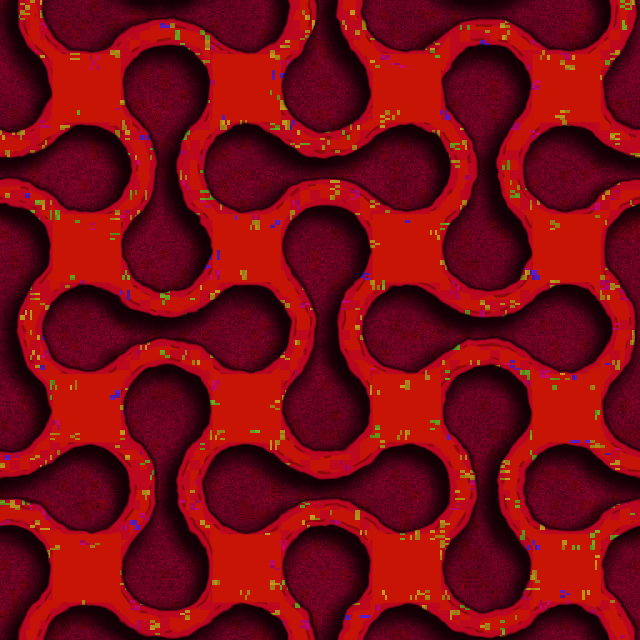
Write a WebGL 2 fragment shader that draws this pattern.

```glsl
#version 300 es
precision highp float;
// Red interlaced lattice with dumbbell cut-outs over grainy wine ground, speckled with blocky colour faults.
uniform vec2 u_resolution;
out vec4 fragColor;

float hash(vec2 p) {
  vec3 q = fract(p.xyx * vec3(0.1031, 0.1030, 0.0973));
  q += dot(q, q.yzx + 33.33);
  return fract((q.x + q.y) * q.z);
}

// Value noise that wraps after n steps across the canvas
float wrapNoise(vec2 uv, float n) {
  vec2 p = uv * n, i = floor(p), f = p - i;
  f = f * f * (3.0 - 2.0 * f);
  vec2 a = mod(i, n), b = mod(i + 1.0, n);
  return mix(mix(hash(a), hash(vec2(b.x, a.y)), f.x),
             mix(hash(vec2(a.x, b.y)), hash(b), f.x), f.y);
}

// Lattice coordinates: four cells each way
vec2 cellSpace(vec2 uv) { return uv * 4.0 + vec2(-0.042, 0.052); }

// Signed distance in cell units: negative in the holes, positive on the lattice
float lattice(vec2 uv) {
  vec2 p = cellSpace(uv);
  vec2 id = floor(p + 0.5);
  vec2 q = abs(p - id);
  if (mod(id.x + id.y, 2.0) > 0.5) q = q.yx;   // alternate cells turn by a quarter
  float joined = length(q - vec2(0.0, 0.5));
  float across = length(q - vec2(0.5, 0.0));
  float lobes = min(joined, across) - 0.272;
  float neck = min(0.435 - across, across - 0.272);
  return q.x + q.y < 0.5 ? neck : lobes;
}

void main() {
  vec2 uv = gl_FragCoord.xy / u_resolution;
  float pixel = 4.0 / min(u_resolution.x, u_resolution.y);
  float wobble = (wrapNoise(uv, 48.0) - 0.5) * 0.022 + (wrapNoise(uv + 0.5, 112.0) - 0.5) * 0.010;
  float d = lattice(uv) + wobble;

  // Square compression blocks
  vec2 block = mod(floor(uv * 64.0), 64.0);
  float blockRnd = hash(block + 7.0);
  float blockDist = lattice((block + 0.5) / 64.0);

  // Sunken ground: fine grain, shadow falling from the upper right
  float grain = hash(floor(uv * 512.0) + 3.0);
  vec3 ground = vec3(0.41, 0.005, 0.125) * (0.74 + 0.5 * grain);
  ground.b *= blockRnd < 0.15 ? 0.65 : 1.0;
  ground *= 0.92 + 0.16 * wrapNoise(uv, 24.0);
  float castDist = lattice(uv + vec2(0.012, 0.013)) + wobble;
  float shade = smoothstep(-0.13, 0.035, castDist);
  shade = max(shade, 0.8 * smoothstep(-0.035, 0.0, d));
  ground = mix(ground, vec3(0.055, 0.0, 0.012), shade * 0.94);

  // Lattice face: flat squares at the crossings, crimson rims and blocks on the bands
  vec3 scarlet = vec3(0.78, 0.08, 0.02);
  vec3 crimson = vec3(0.73, 0.02, 0.13);
  vec2 corner = abs(fract(cellSpace(uv)) - 0.5);
  float square = 1.0 - smoothstep(0.21, 0.21 + pixel, max(corner.x, corner.y));
  float rim = 1.0 - smoothstep(0.032, 0.05, d + (wrapNoise(uv, 64.0) - 0.5) * 0.03);
  float tint = max(rim, blockRnd < 0.28 ? 0.85 : 0.1);
  vec3 face = mix(scarlet, crimson, tint * (1.0 - square));

  // Broken dark scratches beside the edges
  float scratch = 1.0 - smoothstep(0.003, 0.012, abs(d - 0.036));
  scratch *= smoothstep(0.56, 0.72, wrapNoise(uv + 0.25, 80.0));
  face = mix(face, vec3(0.46, 0.03, 0.01), scratch * 0.7 * (1.0 - square));

  // Coloured streaks and specks in blocks near the edges
  if (hash(block + 91.0) < 0.27 && abs(blockDist - 0.035) < 0.055) {
    bool upright = hash(block + 23.0) < 0.45;
    vec2 streak = floor(uv * (upright ? vec2(256.0, 128.0) : vec2(128.0, 256.0)));
    float kind = hash(block + 57.0);
    vec3 fault = kind < 0.62 ? vec3(0.67, 0.58, 0.10)
               : kind < 0.76 ? vec3(0.36, 0.66, 0.12)
               : kind < 0.94 ? vec3(0.69, 0.02, 0.40) : vec3(0.28, 0.10, 0.78);
    float lit = step(0.66, hash(streak + 11.0));
    face = mix(face, fault * (0.85 + 0.3 * hash(streak + 41.0)), lit * 0.9);
  }

  // Darkened, smoothed edge between ground and lattice
  face *= 0.72 + 0.28 * smoothstep(0.0, 0.014, d);
  vec3 colour = mix(ground, face, smoothstep(-pixel, pixel, d));
  fragColor = vec4(colour, 1.0);
}
```
